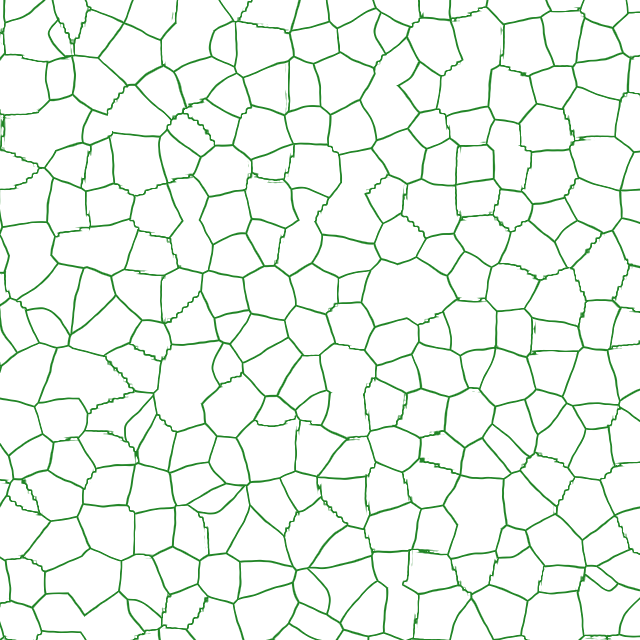
Write a WebGL 2 fragment shader that draws this pattern.

```glsl
#version 300 es
precision highp float;

uniform vec2 u_resolution;
out vec4 outColor;

const float TAU = 6.2831853;
const float CELLS = 15.5;        // cells along the canvas height
const float LINE_WIDTH = 0.0029; // share of the canvas height
const float JITTER = 0.78;
const float MAX_RADIUS = 0.32;   // size bonus of a cell, bends its walls
const float MERGE_SHARE = 0.13;
const float JAGGED_SHARE = 0.26;
const float STEP_PERIOD = 0.13;
const float STEP_DEPTH = 0.9;
const vec3 PAPER = vec3(1.0);
const vec3 INK = vec3(0.13, 0.52, 0.15);

// Integer hash: three values in 0..1 per lattice point and seed
vec3 hash3(vec2 lattice, int seed) {
    uvec3 v = uvec3(ivec3(ivec2(lattice) + 4096, seed));
    v = v * 1664525u + 1013904223u;
    v += v.yzx * v.zxy;
    v ^= v >> 16u;
    v += v.yzx * v.zxy;
    return vec3(v >> 8u) / 16777216.0;
}

float cornerSlope(vec2 lattice, vec2 offset, int seed) {
    float angle = TAU * hash3(lattice, seed).x;
    return dot(vec2(cos(angle), sin(angle)), offset);
}

float gradientNoise(vec2 p, int seed) {
    vec2 i = floor(p), f = p - i;
    vec2 u = f * f * f * (f * (f * 6.0 - 15.0) + 10.0);
    vec2 e = vec2(1.0, 0.0);
    float low = mix(cornerSlope(i, f, seed), cornerSlope(i + e, f - e, seed), u.x);
    float high = mix(cornerSlope(i + e.yx, f - e.yx, seed),
                     cornerSlope(i + 1.0, f - 1.0, seed), u.x);
    return mix(low, high, u.y);
}

vec2 noiseOffset(vec2 p, int seed) {
    return vec2(gradientNoise(p, seed), gradientNoise(p, seed + 1));
}

// Cell centre in xy, size bonus in z
vec3 cellSite(vec2 cell) {
    vec3 h = hash3(cell, 1);
    return vec3(cell + 0.5 + JITTER * (h.xy - 0.5), MAX_RADIUS * h.z);
}

// Some cells join the region of the neighbour above or to the right
vec2 cellRegion(vec2 cell) {
    vec3 h = hash3(cell, 2);
    vec2 side = h.y < 0.5 ? vec2(1.0, 0.0) : vec2(0.0, 1.0);
    return h.x < MERGE_SHARE ? cell + side : cell;
}

float siteDistance(vec2 p, vec3 site) {
    return length(p - site.xy) - site.z;
}

vec2 siteDirection(vec2 p, vec3 site) {
    vec2 d = p - site.xy;
    return d / max(length(d), 1e-4);
}

// Distance to the wall between two sites; stairs bends it into steps
float wallDistance(vec2 p, vec3 a, vec3 b, vec2 stairs, vec2 stretch) {
    vec2 q = p + stairs;
    vec2 slope = (siteDirection(q, b) - siteDirection(q, a)) * stretch;
    return abs(siteDistance(q, b) - siteDistance(q, a)) / max(length(slope), 0.3);
}

vec2 nearestCell(vec2 p) {
    vec2 base = floor(p), nearest = base;
    float best = 1e5;
    for (int y = -2; y <= 2; y++) {
        for (int x = -2; x <= 2; x++) {
            vec2 cell = base + vec2(x, y);
            float d = siteDistance(p, cellSite(cell));
            if (d < best) { best = d; nearest = cell; }
        }
    }
    return nearest;
}

// Distance to the closest wall that separates two regions
float networkDistance(vec2 p, vec2 stairs, vec2 stretch) {
    vec2 home = nearestCell(p), region = cellRegion(home);
    vec3 site = cellSite(home);
    float wall = 1e5;
    for (int y = -2; y <= 2; y++) {
        for (int x = -2; x <= 2; x++) {
            vec2 cell = home + vec2(x, y);
            if (cellRegion(cell) == region) continue;
            bool jagged = hash3(home + cell, 3).x < JAGGED_SHARE;
            float d = wallDistance(p, site, cellSite(cell),
                                   jagged ? stairs : vec2(0.0),
                                   jagged ? stretch : vec2(1.0));
            wall = min(wall, d);
        }
    }
    return wall;
}

void main() {
    vec2 p = gl_FragCoord.xy / u_resolution.y * CELLS;
    float pixel = CELLS / u_resolution.y;

    // Gentle bends plus a fine tremble
    vec2 bent = p + 0.09 * noiseOffset(p * 1.3, 10) + 0.014 * noiseOffset(p * 5.0, 20);

    // Axis-aligned stair pattern for the jagged walls
    vec2 phase = TAU * p / STEP_PERIOD + 2.0 * noiseOffset(p * 2.5, 30);
    vec2 stairs = STEP_DEPTH * STEP_PERIOD / TAU * sin(phase);
    vec2 stretch = 1.0 + STEP_DEPTH * cos(phase);

    float wall = networkDistance(bent, stairs, stretch);
    float halfWidth = 0.5 * LINE_WIDTH * CELLS;
    float ink = clamp((halfWidth - wall) / pixel + 0.5, 0.0, 1.0);
    outColor = vec4(mix(PAPER, INK, ink), 1.0);
}
```
